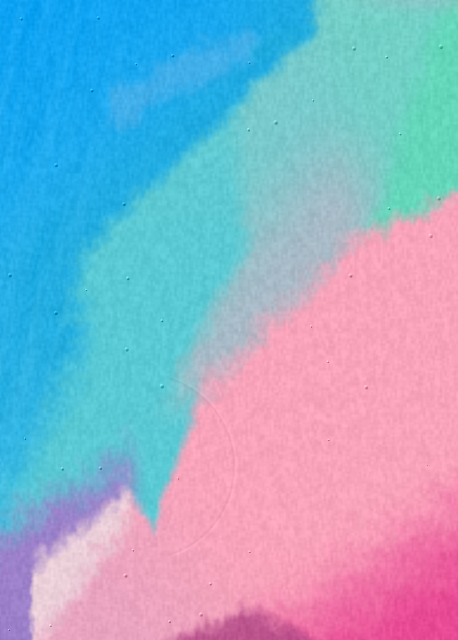
A Shadertoy shader for this background:

```glsl
// Abstract acrylic painting: blue, teal, grey, pink and magenta strokes on canvas.
// Each stroke is a soft area bounded by a few lines, roughened by layered sines;
// cellular specks, thread grain and thin ridges give the painted surface.

const vec3 AZURE = vec3(0.04, 0.63, 0.96);
const vec3 CYAN = vec3(0.23, 0.73, 0.89);
const vec3 DEEP_CYAN = vec3(0.12, 0.67, 0.86);
const vec3 MIST_BLUE = vec3(0.30, 0.69, 0.91);
const vec3 TEAL = vec3(0.35, 0.79, 0.83);
const vec3 AQUA = vec3(0.47, 0.79, 0.80);
const vec3 MINT = vec3(0.42, 0.84, 0.76);
const vec3 GREY = vec3(0.66, 0.73, 0.78);
const vec3 VIOLET = vec3(0.61, 0.50, 0.79);
const vec3 PINK = vec3(0.975, 0.64, 0.73);
const vec3 DUSTY_ROSE = vec3(0.91, 0.64, 0.75);
const vec3 CHALK = vec3(0.92, 0.81, 0.85);
const vec3 MAGENTA = vec3(0.91, 0.29, 0.58);
const vec3 PLUM = vec3(0.70, 0.29, 0.53);

vec2 hash2(vec2 cell) {
    vec2 h = vec2(dot(cell, vec2(127.1, 311.7)), dot(cell, vec2(269.5, 183.3)));
    return fract(sin(h) * 43758.5);
}

// Layered, mutually bent sines in about -1..1
float waves(vec2 p) {
    float sum = 0.0, gain = 0.5;
    for (int i = 0; i < 5; i++) {
        sum += gain * sin(p.x + 1.7 * sin(p.y)) * cos(p.y + 1.3 * sin(p.x));
        p = mat2(1.5, 1.2, -1.2, 1.5) * p + 2.3;
        gain *= 0.6;
    }
    return sum;
}

// Smoothed random cells in -1..1
float grain(vec2 p) {
    vec2 cell = floor(p), f = smoothstep(0.0, 1.0, fract(p));
    float low = mix(hash2(cell).x, hash2(cell + vec2(1, 0)).x, f.x);
    float high = mix(hash2(cell + vec2(0, 1)).x, hash2(cell + 1.0).x, f.x);
    return 2.0 * mix(low, high, f.y) - 1.0;
}

// 1 where side is positive, fading over the given softness
float area(float side, float softness) {
    return smoothstep(-softness, softness, side);
}

float segment(vec2 p, vec2 a, vec2 b) {
    vec2 pa = p - a, ba = b - a;
    return length(pa - ba * clamp(dot(pa, ba) / dot(ba, ba), 0.0, 1.0));
}

// Left edge of the teal stroke at height y
float tealEdge(float y) {
    float x = 0.17 + 1.48 * max(y - 0.6, 0.0) - 0.68 * max(0.44 - y, 0.0);
    return min(x, 0.69);
}

// Top edge of the pink stroke at position x
float pinkEdge(float x) {
    float slope = min(0.39 + 0.70 * (x - 0.44), 0.635 + 0.30 * (x - 0.8));
    float mainTop = min(slope, 0.39 + 2.0 * (x - 0.44));
    float leftTop = min(0.128 + 0.55 * (x - 0.09), 0.235 - 0.9 * (x - 0.28));
    return max(mainTop, leftTop);
}

// Sparse small specks: a dark dot with a lit upper rim, as signed light
float specks(vec2 q, float density) {
    vec2 cell = floor(q * density), seed = hash2(cell);
    vec2 offset = fract(q * density) - 0.25 - 0.5 * seed;
    float radius = 0.045 * step(0.8, hash2(cell + 7.0).x) * (0.5 + seed.y) + 0.001;
    float dark = 1.0 - smoothstep(0.2 * radius, radius, length(offset));
    float lit = 1.0 - smoothstep(0.2 * radius, radius, length(offset - vec2(-0.02, 0.03)));
    return 0.16 * lit - 0.25 * dark;
}

// Raised arc, bright on one flank and shaded on the other
float ridge(vec2 q, vec2 center, float radius, float width) {
    vec2 d = q - center;
    float across = (length(d) - radius) / width;
    return across * exp(-across * across) * area(d.x - 0.3 * radius, 0.02);
}

vec3 paintCool(vec2 p, vec2 q, float rough) {
    // Blue ground, deeper toward the teal, with a pale stroke and bristle marks
    float tealSide = p.x - tealEdge(p.y) + 0.025 * rough;
    vec3 col = mix(CYAN, AZURE, area(p.y - 0.62 - 0.4 * p.x, 0.55));
    col = mix(col, DEEP_CYAN, 0.65 * area(tealSide + 0.14, 0.13) * area(p.y - 0.35, 0.2));
    float pale = min(segment(p, vec2(0.26, 0.835), vec2(0.42, 0.895)),
                     segment(p, vec2(0.42, 0.895), vec2(0.54, 0.925)));
    col = mix(col, MIST_BLUE, 0.75 * area(0.026 - pale + 0.018 * rough, 0.018));
    float bristle = waves(vec2(q.x * 75.0 - q.y * 16.0, q.y * 5.0));
    col += vec3(0.06, 0.03, 0.015) * bristle * area(0.25 - p.x, 0.25);

    // Teal, then the greyer aqua on its right
    float tealMask = area(tealSide, mix(0.07, 0.04, area(p.y - 0.45, 0.15)));
    col = mix(col, mix(TEAL, AQUA, 0.35 * area(p.y - 0.75, 0.25)), tealMask);
    float aquaEdge = 0.52 + 0.02 * area(0.66 - p.y, 0.04) - 0.75 * max(0.61 - p.y, 0.0);
    float aquaSide = area(p.x - aquaEdge + 0.015 * rough, 0.035);
    aquaSide *= area(tealSide, 0.04) * area(p.y - 0.38, 0.06);
    col = mix(col, AQUA, aquaSide);

    // Grey blend along the diagonal, mint toward the corner
    float band = segment(p, vec2(0.44, 0.42), vec2(0.74, 0.66));
    col = mix(col, GREY, aquaSide * area(0.095 - band + 0.01 * rough, 0.10));
    col = mix(col, MINT, 0.5 * area(tealSide, 0.03) * area(p.x + 0.5 * p.y - 1.17, 0.14));
    float mintEdge = 0.84 + 0.44 * (p.y - 0.71);
    col = mix(col, MINT - vec3(0.03, 0.0, 0.03), area(p.x - mintEdge + 0.015 * rough, 0.035));
    col = mix(col, GREY, 0.5 * area(p.y - 0.99, 0.025) * area(p.x - 0.8, 0.12));

    // Blue tip dragged over the aqua
    float tip = segment(p, vec2(0.56, 0.915), vec2(0.675, 0.953));
    return mix(col, DEEP_CYAN, 0.8 * area(0.014 - tip + 0.01 * rough, 0.012));
}

vec3 paintWarm(vec2 p, float rough) {
    vec3 col = mix(DUSTY_ROSE, PINK, area(p.x + p.y - 0.48, 0.28));
    float chalk = area(p.y - p.x + 0.09 + 0.035 * rough, 0.04) * area(0.30 - p.x, 0.04);
    col = mix(col, CHALK, chalk);
    col = mix(col, MAGENTA, area(0.46 * (p.x - 0.6) - p.y + 0.03 * rough, 0.13));
    float hump = 0.05 - 0.35 * abs(p.x - 0.53) - p.y;
    return mix(col, PLUM, 0.85 * area(hump + 0.015 * rough, 0.018));
}

void mainImage(out vec4 fragColor, in vec2 fragCoord) {
    vec2 p = fragCoord / iResolution.xy;
    vec2 q = fragCoord / iResolution.y;
    float rough = waves(q * 28.0) + 0.35 * grain(q * vec2(130.0, 75.0));

    // Cool strokes, violet underneath, warm strokes on top
    vec3 col = paintCool(p, q, rough);
    float violetSide = 0.165 + 0.42 * p.x - p.y + 0.03 * rough;
    col = mix(col, VIOLET, area(violetSide, 0.06) * area(0.29 - p.x, 0.035));
    float pinkSide = pinkEdge(p.x) - p.y + 0.02 * rough;
    float blend = area(p.x - 0.38, 0.08) * area(0.75 - p.x, 0.08);
    float cliff = area(p.x - 0.068 + 0.012 * rough, 0.008);
    col = mix(col, paintWarm(p, rough), area(pinkSide, mix(0.022, 0.045, blend)) * cliff);

    // Thread grain, uneven paint, ridges and specks
    float threads = grain(q * vec2(270.0, 120.0)) + 0.7 * grain(q * vec2(160.0, 260.0));
    col += 0.024 * threads + 0.010 * waves(vec2(q.x * 110.0, q.y * 25.0));
    col += 0.06 * ridge(q, vec2(0.221, 0.271), 0.146, 0.0025);
    col += specks(q, 17.0);
    fragColor = vec4(clamp(col, 0.0, 1.0), 1.0);
}
```
